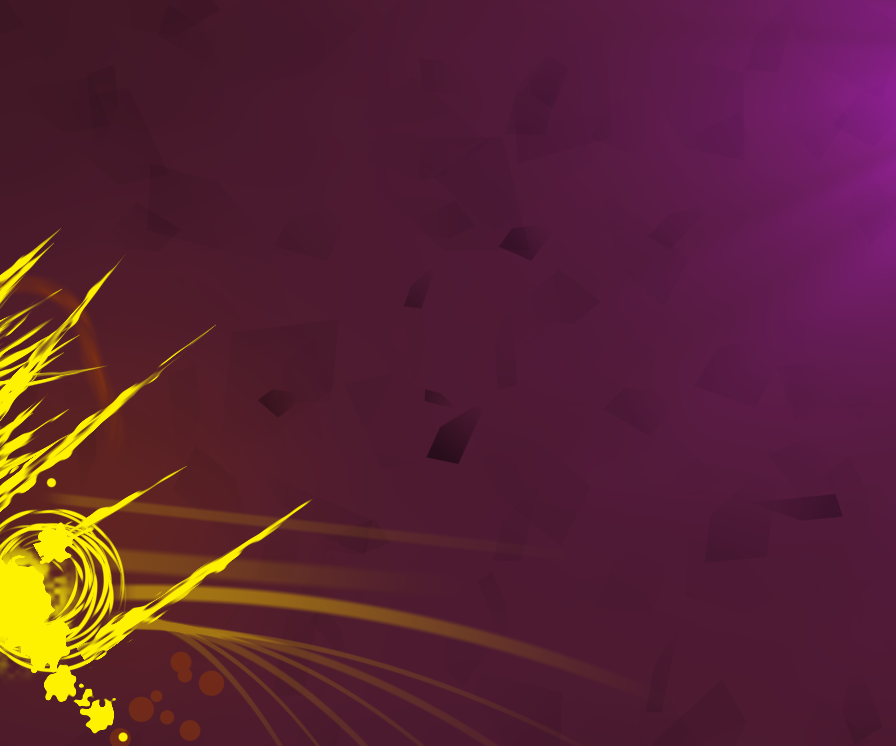
Reproduce this background procedurally as a WebGL 1 fragment shader.

```glsl
precision highp float;
uniform vec2 u_resolution;
float ink = 0.0;

float hash(vec2 p) {
  p = fract(p * vec2(0.1031, 0.1137));
  p += dot(p, p.yx + 33.33);
  return fract((p.x + p.y) * p.x * 17.3);
}

float noise(vec2 p) {
  vec2 i = floor(p), f = fract(p);
  f = f * f * (3.0 - 2.0 * f);
  return mix(mix(hash(i), hash(i + vec2(1, 0)), f.x),
             mix(hash(i + vec2(0, 1)), hash(i + vec2(1, 1)), f.x), f.y);
}

// Antialiased coverage of a signed distance
float cover(float d) { return 1.0 - smoothstep(-0.9, 0.9, d * u_resolution.y); }

float disc(vec2 p, vec2 c, float r) { return cover(length(p - c) - r); }

void blot(vec2 p, float x, float y, float r) { ink = max(ink, disc(p, vec2(x, y), r)); }

// Skewed facet with a cut corner, fading along its length
float shard(vec2 p, vec2 c, float angle, vec2 size) {
  float s = sin(angle), k = cos(angle);
  vec2 q = mat2(k, -s, s, k) * (p - c);
  float d = max(abs(q.x + 0.5 * q.y) - size.x, abs(q.y - 0.25 * q.x) - size.y);
  d = max(d, (dot(q / size, vec2(0.6, 0.8)) - 0.65) * size.y);
  return cover(d) * clamp(0.6 - 0.5 * q.x / size.x, 0.05, 1.0);
}

// Scattered facets, one for each cell
float facets(vec2 p, float scale, float seed) {
  float shade = 0.0;
  for (int j = -1; j <= 1; j++) for (int i = -1; i <= 1; i++) {
    vec2 id = floor(p * scale) + vec2(i, j);
    float a = hash(id + seed), b = hash(id + seed + 41.0), c = hash(id + seed + 83.0);
    shade += shard(p, (id + vec2(a, b)) / scale, c * 40.0,
                   vec2(0.25 + 0.4 * b, 0.1 + 0.3 * a) / scale) * c * c;
  }
  return shade;
}

// Tapered dry brush stroke from a to b
void spike(vec2 p, vec2 a, vec2 b, float width) {
  float len = length(b - a);
  vec2 dir = (b - a) / len, v = p - a;
  vec2 q = vec2(dot(v, dir), dir.x * v.y - dir.y * v.x);
  float t = q.x / len;
  float fibre = noise(q * vec2(26, 260) + a * 90.0);
  float rough = noise(q * vec2(45, 220) + b * 50.0);
  float body = cover(abs(q.y) - width * (1.0 - t) * (0.3 + 0.9 * rough));
  float paint = smoothstep(0.25, 0.6, fibre + 0.17 - 0.22 * t);
  ink = max(ink, body * paint * step(0.0, t) * step(t, 1.0));
}

// Soft ribbon around a height y
float ribbon(vec2 p, float y, float width, float start, float end) {
  float fade = smoothstep(start, start + 0.06, p.x) * (1.0 - smoothstep(start, end, p.x));
  return (1.0 - smoothstep(width * 0.4, width, abs(p.y - y))) * fade;
}

void main() {
  vec2 p = gl_FragCoord.xy / u_resolution.y;

  // Plum ground with a warm lower left
  vec3 col = mix(vec3(0.29, 0.1, 0.178), vec3(0.25, 0.09, 0.14),
                 smoothstep(0.7, 0.0, p.x) * smoothstep(0.5, 1.0, p.y));
  vec2 w = p - vec2(0.12, 0.32);
  col = mix(col, vec3(0.41, 0.155, 0.105), 0.7 * exp(-15.0 * dot(w, w)));
  col *= 0.98 + 0.04 * noise(p * vec2(5, 14));

  // Dark facets
  float shade = 0.09 * facets(p, 5.0, 3.0) + 0.11 * facets(p, 9.0, 17.0);
  shade += 0.5 * shard(p, vec2(0.61, 0.42), 0.9, vec2(0.045, 0.022));
  shade += 0.3 * shard(p, vec2(0.59, 0.465), -0.5, vec2(0.023, 0.008));
  shade += 0.3 * shard(p, vec2(0.705, 0.68), 0.7, vec2(0.027, 0.024));
  shade += 0.3 * shard(p, vec2(0.375, 0.464), 0.4, vec2(0.022, 0.018));
  shade += 0.25 * shard(p, vec2(0.562, 0.614), 1.0, vec2(0.03, 0.012));
  shade += 0.3 * shard(p, vec2(1.07, 0.317), 3.0, vec2(0.06, 0.016));
  col *= 1.0 - min(shade, 0.5);

  // Violet light with broad soft rays
  vec2 o = p - vec2(1.5, 0.93);
  float angle = atan(o.y, -o.x);
  float rays = 0.7 + 0.4 * noise(vec2(angle * 7.0, 2)) + 0.2 * noise(vec2(angle * 17.0, 8));
  col += vec3(0.37, 0.035, 0.54) * exp(-4.1 * length(p - vec2(1.25, 0.83))) * rays;

  // Golden ribbons sweeping right
  float x = p.x - 0.19, sweep = 0.9 * ribbon(p, 0.206 - 0.294 * x * x, 0.014, 0.13, 0.95);
  sweep += 0.35 * ribbon(p, 0.34 - 0.11 * p.x, 0.01, 0.05, 0.85);
  sweep += 0.4 * ribbon(p, 0.262 - 0.08 * p.x, 0.02, 0.1, 0.65);
  float bend = 0.42;
  for (int i = 0; i < 6; i++) {
    float k = float(i), y = 0.16 + 0.003 * k - bend * pow(max(p.x - 0.16, 0.0), 2.0);
    sweep += 0.45 * ribbon(p, y, 0.005 + 0.003 * mod(k, 2.0), 0.13, 0.95 - 0.08 * k);
    bend *= 1.55;
  }
  col = mix(col, vec3(0.7, 0.52, 0.06), min(sweep, 0.85));

  // Orange swirl and drops
  vec2 q = p - vec2(-0.03, 0.45);
  float turn = atan(q.y, q.x), band = abs(length(q) - 0.178 + 0.012 * sin(turn * 5.0));
  float streak = 0.2 + 0.4 * noise(vec2(length(q) * 180.0, turn * 5.0));
  streak *= (1.0 - smoothstep(0.004, 0.018, band)) * smoothstep(-0.09, 0.05, q.y);
  for (int i = 0; i < 8; i++) {
    float k = float(i);
    vec2 c = vec2(0.16 + 0.13 * hash(vec2(k, 11)), 0.01 + 0.12 * fract(k * 0.618));
    streak = max(streak, 0.5 * disc(p, c, 0.007 + 0.011 * hash(vec2(k, 23))));
  }
  col = mix(col, vec3(0.57, 0.22, 0.03), streak);

  // Brush spikes
  spike(p, vec2(-0.03, 0.42), vec2(0.18, 0.675), 0.018);
  spike(p, vec2(-0.03, 0.31), vec2(0.29, 0.565), 0.021);
  spike(p, vec2(0.11, 0.12), vec2(0.44, 0.345), 0.02);
  spike(p, vec2(0.05, 0.26), vec2(0.25, 0.375), 0.016);
  spike(p, vec2(-0.02, 0.48), vec2(0.145, 0.51), 0.013);
  for (int i = 0; i < 15; i++) {
    float k = float(i), lean = 0.5 + 0.4 * hash(vec2(k, 47));
    vec2 a = vec2(-0.03, 0.35 + 0.0175 * k);
    spike(p, a, a + (0.08 + 0.08 * hash(vec2(k, 31))) * vec2(cos(lean), sin(lean)), 0.014);
  }

  // Looping rings
  for (int i = 0; i < 16; i++) {
    float k = float(i);
    vec2 c = p - vec2(0.035 + 0.045 * hash(vec2(k, 3)), 0.195 + 0.04 * hash(vec2(k, 7)));
    float gap = noise(vec2(atan(c.y, c.x) * 2.5, k * 9.0));
    ink = max(ink, cover(abs(length(c) - 0.05 - 0.0034 * k) - 0.003 * gap) * smoothstep(0.1, 0.7, gap));
  }

  // Ragged splashes and trailing drops
  vec2 s = p + 0.02 * (vec2(noise(p * 110.0), noise(p * 110.0 + 9.0)) - 0.5);
  float halo = 1.0 - smoothstep(0.04, 0.11, length(p - vec2(0.02, 0.19)));
  ink = max(ink, halo * smoothstep(0.3, 0.7, noise(p * 55.0) * 0.5 + noise(p * 130.0) * 0.3 + halo * 0.25));
  blot(s, 0.01, 0.195, 0.057);
  blot(s, 0.06, 0.135, 0.033);
  blot(s, 0.07, 0.27, 0.024);
  blot(s, 0.08, 0.082, 0.02);
  blot(s, 0.136, 0.04, 0.02);
  blot(s, 0.11, 0.065, 0.01);
  blot(p, 0.165, 0.012, 0.006);
  blot(p, 0.069, 0.353, 0.006);
  gl_FragColor = vec4(mix(col, vec3(1.0, 0.95, 0.0), ink), 1.0);
}
```
